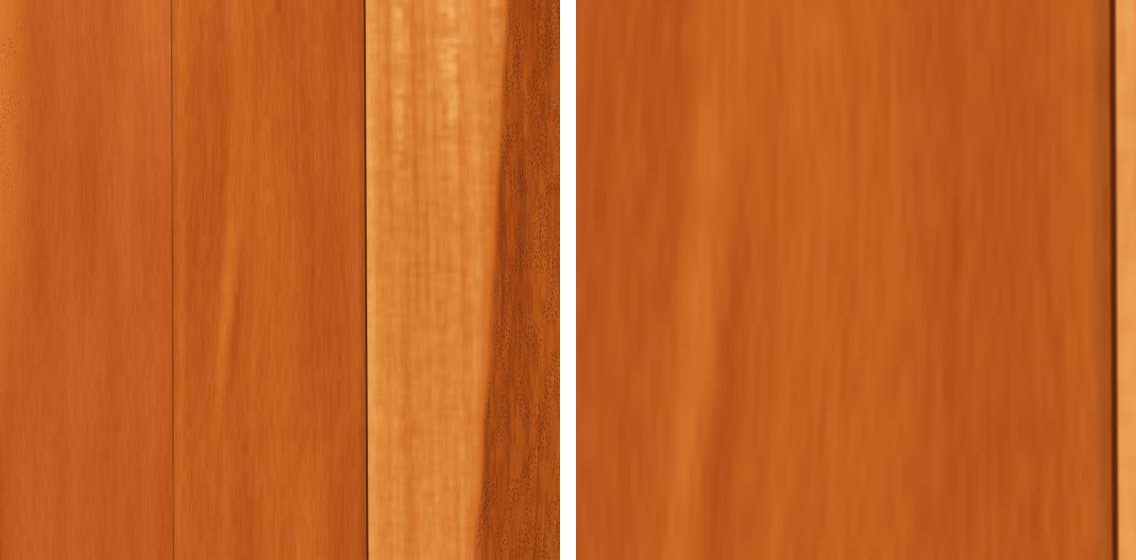
Left, the full canvas; right, a detail of the centre.
Write a Shadertoy shader that draws this texture.

```glsl
// Three upright hardwood planks: two red-brown, one pale with a dark heartwood edge.

float hash(vec2 p) {
    vec3 q = fract(vec3(p.xyx) * 0.1031);
    q += dot(q, q.yzx + 33.33);
    return fract((q.x + q.y) * q.z);
}

float valueNoise(vec2 p) {
    vec2 i = floor(p), f = fract(p);
    f = f * f * (3.0 - 2.0 * f);
    return mix(mix(hash(i), hash(i + vec2(1, 0)), f.x),
               mix(hash(i + vec2(0, 1)), hash(i + vec2(1, 1)), f.x), f.y);
}

// Distance to the nearest jittered cell point
float cellular(vec2 p) {
    vec2 i = floor(p);
    float nearest = 2.0;
    for (int y = -1; y <= 1; y++)
        for (int x = -1; x <= 1; x++) {
            vec2 c = i + vec2(x, y);
            vec2 point = c + vec2(hash(c), hash(c + 57.3));
            nearest = min(nearest, distance(p, point));
        }
    return nearest;
}

// Soft vertical streak centred on x
float streak(float x, float centre, float width) {
    float d = (x - centre) / width;
    return exp(-d * d);
}

void mainImage(out vec4 fragColor, in vec2 fragCoord) {
    vec2 uv = fragCoord / iResolution.xy;
    float pixel = 1.0 / iResolution.x;

    // Slightly tilted seams split the canvas into planks
    float seamA = uv.x - 0.310 + 0.004 * uv.y;
    float seamB = uv.x - 0.656 + 0.005 * uv.y;
    float plank = step(0.0, seamA) + step(0.0, seamB);

    // Grain, from broad bands to fine fibres, all centred on zero
    vec2 p = uv + plank * vec2(3.7, 5.3);
    p.x += 0.006 * sin(p.y * 5.0 + p.x * 9.0) + 0.002 * sin(p.y * 13.0 - p.x * 23.0);
    float bands = 0.6 * valueNoise(p * vec2(15.0, 1.7)) + 0.4 * valueNoise(p * vec2(45.0, 3.0)) - 0.5;
    float fibres = 0.4 * valueNoise(p * vec2(130.0, 6.0)) + 0.6 * valueNoise(p * vec2(280.0, 38.0)) - 0.5;
    float pores = smoothstep(0.42, 0.05, cellular(p * vec2(260.0, 120.0)));
    pores *= smoothstep(0.3, 0.7, valueNoise(p * vec2(70.0, 22.0)));

    // Left plank: smooth red, golden and speckled along its upper left edge
    float tone = 0.34 + 0.55 * bands + 0.30 * fibres + 0.25 * smoothstep(0.45, 1.0, uv.y) * smoothstep(0.1, 0.27, uv.x);
    tone -= 0.15 * streak(uv.x, 0.16, 0.03) * streak(uv.y, 0.68, 0.2);
    vec3 red = mix(vec3(0.70, 0.29, 0.09), vec3(0.84, 0.45, 0.20), tone);
    float gilt = smoothstep(0.07, 0.0, uv.x + 0.02 * bands) * smoothstep(0.2, 0.9, uv.y);
    red = mix(red, vec3(0.85, 0.49, 0.18), gilt * (0.85 - 0.9 * pores));

    // Middle plank: browner, with golden streaks and a dark slanting one
    tone = 0.45 + 0.60 * bands + 0.40 * fibres;
    tone += 0.35 * streak(uv.x, 0.324, 0.010) * (0.4 + 0.6 * uv.y);
    tone += 0.20 * streak(uv.x, 0.415, 0.012) * smoothstep(0.8, 1.0, uv.y);
    tone += 0.36 * streak(uv.x, 0.375 + 0.06 * uv.y, 0.011) * streak(uv.y, 0.42, 0.16);
    tone -= 0.32 * streak(uv.x, 0.375 + 0.11 * uv.y, 0.009) * streak(uv.y, 0.42, 0.16);
    vec3 brown = mix(vec3(0.67, 0.28, 0.08), vec3(0.83, 0.45, 0.17), tone);

    // Right plank sapwood: pale straight lines, flecked and shining at the top
    float ripple = valueNoise(p * vec2(48.0, 110.0)) + valueNoise(p * vec2(90.0, 42.0)) - 1.0;
    float lines = valueNoise(vec2(uv.x * 110.0 + uv.y * 2.0, uv.y * 1.2)) - 0.5;
    float shine = streak(uv.x, 0.715, 0.010) + streak(uv.x, 0.805, 0.020) + 0.8 * streak(uv.x, 0.885, 0.012);
    tone = 0.32 + 0.40 * bands + 0.32 * lines + 0.25 * fibres + 0.13 * ripple;
    tone += 0.28 * streak(uv.x, 0.664, 0.010);
    tone += smoothstep(0.45, 1.0, uv.y) * (0.06 + shine * (0.38 + 0.30 * ripple));
    vec3 sapwood = mix(vec3(0.80, 0.42, 0.14), vec3(0.95, 0.68, 0.37), clamp(tone, 0.0, 1.1));

    // Heartwood: leaning border, broken pores and thin inky lines
    float border = uv.x - 0.848 - 0.07 * uv.y + 0.013 * uv.y * uv.y
                 + 0.0012 * sin(uv.y * 31.0);
    sapwood = mix(sapwood, vec3(0.80, 0.39, 0.11), 0.6 * smoothstep(-0.025, 0.0, border));
    tone = 0.50 + 0.55 * bands + 0.75 * fibres;
    vec3 heartwood = mix(vec3(0.57, 0.23, 0.06), vec3(0.77, 0.38, 0.12), tone);
    float ink = smoothstep(0.62, 0.9, valueNoise(p * vec2(120.0, 2.5)));
    heartwood = mix(heartwood, vec3(0.40, 0.17, 0.06), 0.55 * pores + 0.30 * ink);
    vec3 pale = mix(sapwood, heartwood, smoothstep(-0.006, 0.008, border));

    // Join the planks and darken the seams, fading the left one unevenly
    vec3 color = mix(red, brown, smoothstep(-0.002, 0.002, seamA));
    color = mix(color, pale, smoothstep(-pixel, pixel, seamB - 0.001));
    float wear = 0.35 + 0.4 * valueNoise(vec2(uv.y * 9.0, 4.0));
    color = mix(color, vec3(0.45, 0.18, 0.06), wear * smoothstep(0.0026, 0.0, abs(seamA)));
    color = mix(color, vec3(0.32, 0.11, 0.03), 0.85 * smoothstep(0.0032, 0.0004, abs(seamB)));
    color *= 1.0 - 0.10 * smoothstep(0.010, 0.0, abs(seamB + 0.006));

    fragColor = vec4(color, 1.0);
}
```
